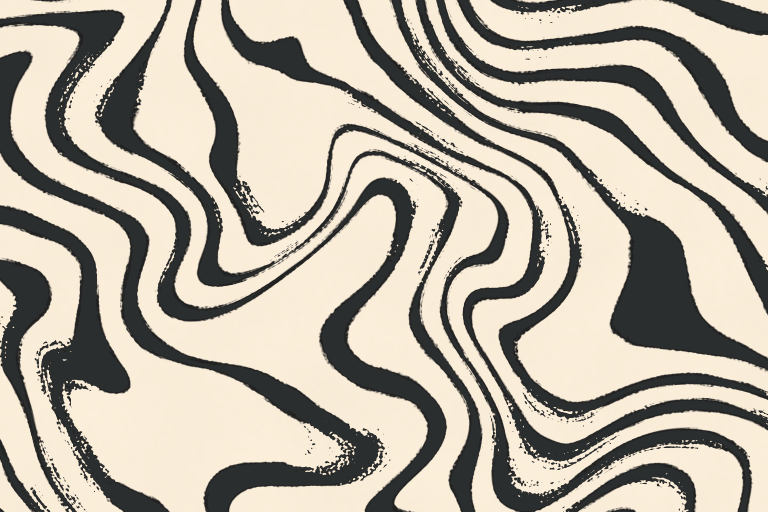
This pattern is drawn by a Shadertoy shader. Its source:

```glsl
// Flowing, folded ink bands on cream paper with rough dry-brush edges.

#define CREAM vec3(0.98, 0.93, 0.85)
#define INK vec3(0.17, 0.18, 0.18)
#define DEEP_INK vec3(0.13, 0.13, 0.13)
#define FLOW vec2(-4.4, 7.3)     // bands per canvas height before folding
#define FOLD_SCALE 2.5           // folds per canvas height
#define FOLD_REACH 0.42          // sideways push of each fold
#define INK_SHARE 0.16           // half width of a band, in periods
#define WIDTH_VARIATION 0.25     // swelling and tapering of bands
#define DRY_BRUSH 0.055          // reach of the dry-brush streaks
#define SOFTNESS 0.0017          // edge softness in canvas heights

vec2 hash2(vec2 p) {
    vec3 q = fract(p.xyx * vec3(0.1031, 0.1030, 0.0973));
    q += dot(q, q.yzx + 33.33);
    return fract((q.xx + q.yz) * q.zy);
}

float cornerSlope(vec2 cell, vec2 corner, vec2 f) {
    return dot(hash2(cell + corner) * 2.0 - 1.0, f - corner);
}

// Gradient noise, centred on zero
float noise(vec2 p) {
    vec2 cell = floor(p), f = p - cell;
    vec2 u = f * f * f * (f * (f * 6.0 - 15.0) + 10.0);
    float low = mix(cornerSlope(cell, vec2(0, 0), f), cornerSlope(cell, vec2(1, 0), f), u.x);
    float high = mix(cornerSlope(cell, vec2(0, 1), f), cornerSlope(cell, vec2(1, 1), f), u.x);
    return mix(low, high, u.y);
}

// Band coordinate: repeated shears fold straight bands into hairpins
float bandPhase(vec2 p) {
    const float TURN = 1.9;
    mat2 turn = mat2(cos(TURN), sin(TURN), -sin(TURN), cos(TURN));
    vec2 q = p;
    for (int i = 0; i < 4; i++) {
        q.x += FOLD_REACH * noise(q * vec2(0.5, 1.0) * FOLD_SCALE + 17.3 * float(i + 1));
        q = turn * q;
    }
    return dot(q, FLOW) + 1.1 * noise(p * 3.6 + 23.0);
}

// Approximate distance to the brushed band edge, negative inside the ink
float brushedEdge(vec2 p, float phase, float steepness, float halfWidth) {
    float across = fract(phase) - 0.5;
    float edge = (abs(across) - halfWidth) / steepness;

    // Streaks follow the bands, in patches on either side
    float along = p.x - p.y;
    float streak = 0.8 * noise(vec2(phase * 9.0, along * 9.0))
                 + 0.7 * noise(vec2(phase * 20.0 + 40.0, along * 16.0));
    float grain = noise(p * 170.0);
    float patchNoise = noise(p * 4.2 + 9.0 * sign(across) + 31.0);
    float dryness = smoothstep(0.02, 0.42, patchNoise);
    edge -= DRY_BRUSH * dryness * (0.03 + 0.9 * streak + 0.6 * grain);

    // Hairlines and slight raggedness along every edge
    return edge + 0.006 * streak + 0.003 * grain;
}

void mainImage(out vec4 fragColor, in vec2 fragCoord) {
    vec2 p = fragCoord / iResolution.y;

    // Band coordinate and its slope
    float phase = bandPhase(p);
    const float STEP = 0.002;
    vec2 slope = (vec2(bandPhase(p + vec2(STEP, 0.0)),
                       bandPhase(p + vec2(0.0, STEP))) - phase) / STEP;
    float steepness = max(length(slope), 5.0);
    float halfWidth = INK_SHARE + WIDTH_VARIATION * noise(p * 4.0 + 71.0);
    vec3 paper = CREAM + 0.012 * noise(p * 7.0) + 0.006 * noise(p * 60.0);

    // Average nine samples to smooth the fine streaks
    float soft = max(SOFTNESS, 0.4 / iResolution.y);
    vec3 color = vec3(0.0);
    for (int i = 0; i < 9; i++) {
        vec2 offset = (vec2(i % 3, i / 3) - 1.0) / (3.0 * iResolution.y);
        float edge = brushedEdge(p + offset, phase + dot(slope, offset),
                                 steepness, halfWidth);
        // Ink is deepest along its rim
        vec3 ink = mix(INK, DEEP_INK, smoothstep(-0.0048, -0.003, edge));
        color += mix(ink, paper, smoothstep(-soft, soft, edge)) / 9.0;
    }

    fragColor = vec4(color, 1.0);
}
```
